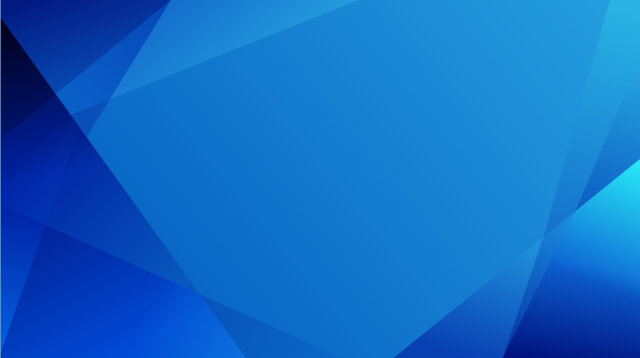
This background is drawn by a Shadertoy shader. Its source:

```glsl
// Overlapping translucent blue facets with soft gradients and crisp diagonal edges.

// Antialiased coverage of the half-plane left of the line a -> b.
float leftOf(vec2 p, vec2 a, vec2 b) {
    vec2 d = normalize(b - a);
    float dist = dot(p - a, vec2(-d.y, d.x));
    float soft = 0.8 / iResolution.y;
    return smoothstep(-soft, soft, dist);
}

// Position of p along a -> b, from 0 to 1.
float ramp(vec2 p, vec2 a, vec2 b) {
    vec2 d = b - a;
    return clamp(dot(p - a, d) / dot(d, d), 0.0, 1.0);
}

vec3 fade(vec2 p, vec2 a, vec2 b, vec3 from, vec3 to) {
    return mix(from, to, ramp(p, a, b));
}

// Upper-left shards, then the dark wedge along the left side.
vec3 leftFacets(vec3 col, vec2 p) {
    float aboveLong = leftOf(p, vec2(0.0, 0.601), vec2(1.005, 1.0));
    float aboveSteep = leftOf(p, vec2(0.0, 0.61), vec2(0.479, 1.0));
    float besideFold = leftOf(p, vec2(0.245, 0.621), vec2(0.479, 1.0));
    float wedge = leftOf(p, vec2(0.689, 0.0), vec2(0.0, 0.953));
    float belowCut = leftOf(p, vec2(0.958, 0.0), vec2(0.0, 0.428));
    float sliver = leftOf(p, vec2(0.0, 0.01), vec2(0.175, 0.506));

    vec3 light = fade(p, vec2(0.5, 0.99), vec2(0.734, 0.709),
                      vec3(0.08, 0.44, 0.80), vec3(0.15, 0.64, 0.88));
    vec3 fold = fade(p, vec2(0.456, 0.98), vec2(0.25, 0.7),
                     vec3(0.02, 0.28, 0.72), vec3(0.04, 0.37, 0.78));
    vec3 corner = fade(p, vec2(0.15, 1.02), vec2(0.24, 0.76),
                       vec3(0.01, 0.10, 0.51), vec3(0.03, 0.29, 0.70));
    col = mix(col, light, aboveLong);
    col = mix(col, mix(vec3(0.03, 0.31, 0.73), fold, aboveLong), besideFold);
    col = mix(col, corner, aboveSteep);

    // Shadow under the cut, fading toward the bottom edge
    vec3 shadow = fade(p, vec2(0.56, 0.17), vec2(0.95, 0.0),
                       vec3(0.03, 0.32, 0.73), vec3(0.04, 0.41, 0.78));
    col = mix(col, shadow, belowCut);

    // Wedge above the cut
    vec3 navy = fade(p, vec2(0.0, 0.94), vec2(0.12, 0.5),
                     vec3(0.0, 0.0, 0.12), vec3(0.0, 0.12, 0.63));
    navy = mix(navy, vec3(0.03, 0.35, 0.75), ramp(p, vec2(0.1, 0.6), vec2(0.52, 0.2)));
    navy *= 1.0 - 0.1 * aboveSteep;
    navy += vec3(0.0, 0.015, 0.03) * sliver * (1.0 - aboveSteep);

    // Wedge below the cut
    vec3 royal = fade(p, vec2(0.12, 0.36), vec2(0.3, 0.0),
                      vec3(0.01, 0.14, 0.60), vec3(0.0, 0.29, 0.83));
    royal = mix(royal, vec3(0.05, 0.45, 0.87), ramp(p, vec2(0.4, 0.12), vec2(0.7, -0.02)));
    vec3 bright = fade(p, vec2(0.05, 0.4), vec2(0.0, 0.05),
                       vec3(0.0, 0.15, 0.66), vec3(0.02, 0.36, 0.87));
    royal = mix(royal, bright, sliver);
    return mix(col, mix(navy, royal, belowCut), wedge);
}

// Two narrow panes crossing a bright cyan lower-right corner.
vec3 rightFacets(vec3 col, vec2 p) {
    float pane = leftOf(p, vec2(1.710, 1.0), vec2(1.524, 0.341));
    float outer = leftOf(p, vec2(1.794, 0.836), vec2(1.612, 0.409));
    float paneLow = leftOf(p, vec2(1.524, 0.341), vec2(1.409, 0.0));
    float outerLow = leftOf(p, vec2(1.612, 0.409), vec2(1.409, 0.0));
    float below = leftOf(p, vec2(1.794, 0.556), vec2(1.103, 0.0));

    vec3 paneCol = fade(p, vec2(1.56, 0.36), vec2(1.76, 0.97),
                        vec3(0.08, 0.45, 0.80), vec3(0.16, 0.70, 0.89));
    vec3 outerCol = fade(p, vec2(1.65, 0.42), vec2(1.78, 0.82),
                         vec3(0.05, 0.37, 0.77), vec3(0.15, 0.65, 0.87));
    col = mix(col, paneCol, pane);
    col = mix(col, outerCol, outer);

    vec3 low = fade(p, vec2(1.36, -0.02), vec2(1.47, 0.31),
                    vec3(0.03, 0.25, 0.70), vec3(0.12, 0.56, 0.85));
    vec3 lowPane = fade(p, vec2(1.42, 0.01), vec2(1.6, 0.38),
                        vec3(0.02, 0.19, 0.65), vec3(0.10, 0.54, 0.86));

    // Corner runs from navy through royal blue to cyan
    vec3 corner = fade(p, vec2(1.62, -0.03), vec2(1.67, 0.26),
                       vec3(0.0, 0.07, 0.49), vec3(0.05, 0.39, 0.83));
    corner = mix(corner, vec3(0.15, 0.90, 0.96), ramp(p, vec2(1.64, 0.22), vec2(1.78, 0.54)));
    low = mix(low, lowPane, paneLow);
    low = mix(low, corner, outerLow);
    return mix(col, low, below);
}

void mainImage(out vec4 fragColor, in vec2 fragCoord) {
    vec2 p = fragCoord / iResolution.xy * vec2(1.794, 1.0);

    // Broad field, brightening toward the upper right
    vec3 col = fade(p, vec2(0.4, 0.05), vec2(1.65, 1.09),
                    vec3(0.02, 0.37, 0.76), vec3(0.145, 0.62, 0.87));
    col = leftFacets(col, p);
    col = rightFacets(col, p);

    // Pale hairline on the left border
    col = mix(col, vec3(0.5, 0.68, 0.84), 0.7 * (1.0 - smoothstep(0.001, 0.004, p.x)));
    fragColor = vec4(col, 1.0);
}
```
